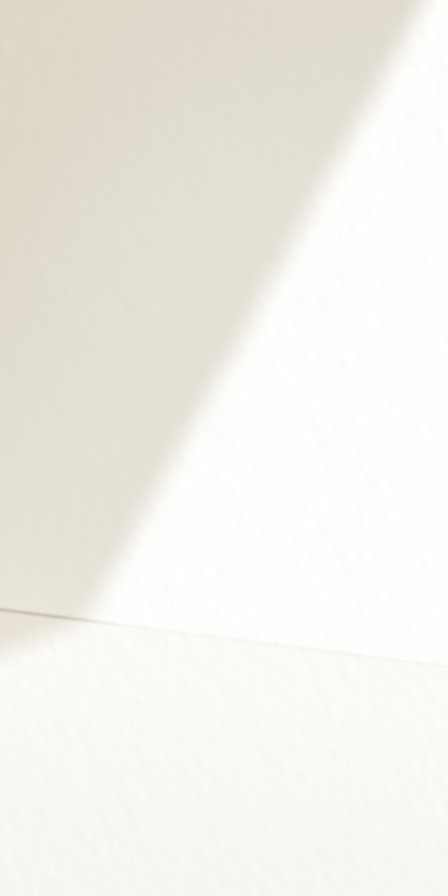
Write a WebGL 1 fragment shader that draws this background.

```glsl
precision highp float;
// Sunlit textured plaster wall and floor crossed by a soft diagonal shadow.
uniform vec2 u_resolution;

float hash(vec2 p) {
  return fract(sin(dot(p, vec2(127.1, 311.7))) * 43758.5453);
}

float noise(vec2 p) {
  vec2 i = floor(p), f = fract(p);
  f = f * f * (3.0 - 2.0 * f);
  return mix(mix(hash(i), hash(i + vec2(1.0, 0.0)), f.x),
             mix(hash(i + vec2(0.0, 1.0)), hash(i + 1.0), f.x), f.y);
}

// Height of the rough surface: slanted bumps over several octaves
float plaster(vec2 p) {
  vec2 q = vec2(p.x + 0.35 * p.y, p.y - 0.2 * p.x) * vec2(46.0, 30.0);
  float height = 0.0, weight = 0.5;
  for (int i = 0; i < 3; i++) {
    height += weight * noise(q);
    q = q * 2.03 + 17.0;
    weight *= 0.5;
  }
  return height;
}

void main() {
  // Canvas is one unit wide and two units tall
  vec2 p = gl_FragCoord.xy / u_resolution * vec2(1.0, 2.0);
  float aboveSeam = p.y - (0.6406 - 0.1276 * p.x);
  float depth = max(-aboveSeam, 0.0);

  // Wall shadow: warm at the upper left, paler toward the edge and the base
  float edge = dot(p - vec2(0.203, 0.633), vec2(0.877, -0.479));
  float wallShade = 1.0 - smoothstep(-0.045, 0.045, edge + 0.006 * (noise(p * 14.0) - 0.5));
  vec3 shadow = mix(vec3(0.892, 0.878, 0.836), vec3(0.868, 0.838, 0.782),
                    smoothstep(-0.15, -0.85, edge));
  shadow = mix(shadow, vec3(0.873, 0.846, 0.796), 0.6 * smoothstep(1.5, 2.0, p.y));
  shadow += 0.025 * exp(-max(aboveSeam, 0.0) * 9.0);
  vec3 wall = mix(vec3(0.995, 0.994, 0.988), shadow, wallShade);

  // Floor: slightly greyer toward the viewer, with a short shadow wedge
  vec3 floorColor = mix(vec3(0.984, 0.982, 0.970), vec3(0.966, 0.964, 0.950),
                        smoothstep(0.0, 0.6, depth));
  float wedge = dot(p - vec2(0.203, 0.612), vec2(-0.378, 0.926));
  float floorShade = smoothstep(-0.035, 0.055, wedge) * (1.0 - smoothstep(0.15, 0.27, p.x));
  floorColor = mix(floorColor, vec3(0.905, 0.886, 0.835), floorShade);

  // Seam: a fine dark crease on the left that fades into the light
  vec3 color = mix(floorColor, wall, smoothstep(-0.003, 0.003, aboveSeam));
  float creaseShade = mix(0.018, 0.125, 1.0 - smoothstep(0.12, 0.30, p.x));
  float crease = exp(-pow(abs(aboveSeam + 0.001) / 0.0045, 2.0));
  color -= vec3(0.9, 1.0, 1.2) * creaseShade * crease;

  // Relief lit from the upper right, with faint vertical fibres
  float relief = plaster(p) - plaster(p + vec2(0.008, 0.006));
  float fibre = noise(p * vec2(95.0, 16.0)) - 0.5;
  float shade = wallShade * smoothstep(-0.01, 0.01, aboveSeam);
  color += relief * mix(0.026, 0.012, shade) + fibre * mix(0.004, 0.006, shade);
  color += 0.003 * (hash(floor(p * 256.0)) - 0.5);

  gl_FragColor = vec4(clamp(color, 0.0, 1.0), 1.0);
}
```
